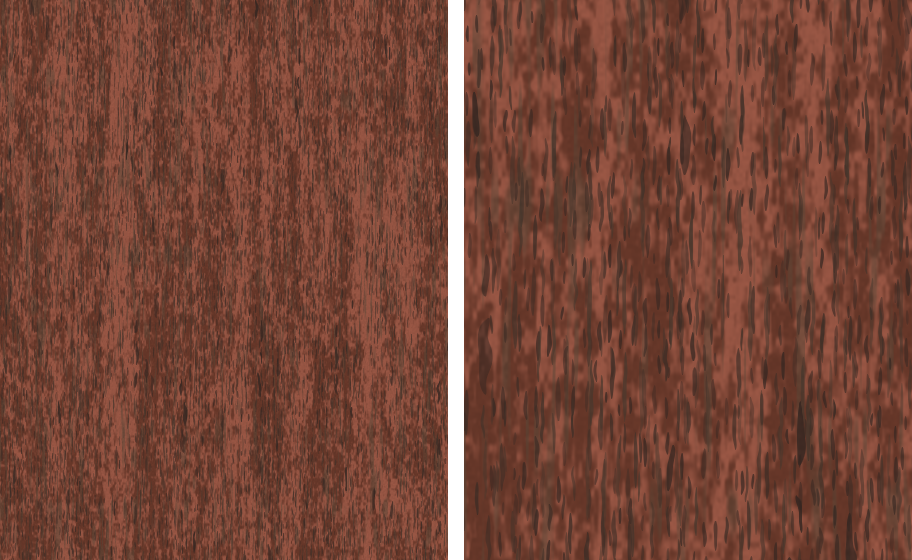
Left, the full canvas; right, a detail of the centre.
Write a Shadertoy shader that draws this texture.

```glsl
const vec3 LIGHT_WOOD = vec3(0.588, 0.332, 0.262);
const vec3 DARK_WOOD = vec3(0.395, 0.212, 0.157);
const vec3 GREY_FIBRE = vec3(0.345, 0.275, 0.215);
const vec3 PORE = vec3(0.205, 0.150, 0.130);

float hash(vec2 p) {
    return fract(sin(dot(p, vec2(127.1, 311.7))) * 43758.5453);
}

float noise(vec2 p) {
    vec2 i = floor(p), f = fract(p);
    f = f * f * (3.0 - 2.0 * f);
    float low = mix(hash(i), hash(i + vec2(1, 0)), f.x);
    float high = mix(hash(i + vec2(0, 1)), hash(i + vec2(1, 1)), f.x);
    return mix(low, high, f.y);
}

// Noise centred on zero, scaled separately across and along the grain
float grain(vec2 p, float across, float along) {
    return noise(p * vec2(across, along) + across) - 0.5;
}

float ribbon(float x, float centre, float halfWidth) {
    float d = (x - centre) / halfWidth;
    return exp(-d * d);
}

// Broad pale stripes running the full height
float paleStripes(vec2 p) {
    float x = p.x + 0.016 * grain(p, 3.0, 2.5);
    return ribbon(x, 0.208, 0.026) + 0.8 * ribbon(x, 0.423, 0.020)
         + ribbon(x, 0.645, 0.022) + 0.4 * ribbon(x, 0.110, 0.013);
}

// Paint-like mottle: 0 is dark wood, 1 is pale wood
float woodTone(vec2 p, float stripes) {
    float tone = 0.48 + 0.24 * stripes;
    tone += 0.45 * grain(p, 42.0, 3.5);
    tone += 0.55 * grain(p, 115.0, 17.0);
    tone += 0.60 * grain(p, 230.0, 65.0);
    tone += 0.55 * grain(p, 430.0, 190.0);
    return smoothstep(0.14, 0.80, tone);
}

// One tapered vertical dash per cell, in staggered columns
float pores(vec2 p, vec2 cell, float halfWidth, float density, float seed, float pixel) {
    p.x += seed * 0.0137;
    float column = floor(p.x / cell.x);
    p.y += cell.y * hash(vec2(column, seed));
    vec2 id = vec2(column, floor(p.y / cell.y));
    vec2 key = id + seed * 17.0;
    vec2 local = p - (id + 0.5) * cell;
    local.x -= (hash(key + 3.1) - 0.5) * (cell.x - 2.5 * halfWidth);
    float size = hash(key + 7.7);
    float t = abs(local.y) / (cell.y * mix(0.16, 0.48, size));
    float width = halfWidth * mix(0.55, 1.0, size) * sqrt(max(1.0 - t * t, 0.0));
    float cluster = noise(id * cell * vec2(32.0, 6.0) + seed);
    float present = step(hash(key), density * (0.3 + 1.4 * cluster));
    float edge = clamp((width - abs(local.x)) / pixel + 0.5, 0.0, 1.0);
    return present * edge * step(t, 1.0) * mix(0.45, 1.0, hash(key + 5.3));
}

void mainImage(out vec4 fragColor, in vec2 fragCoord) {
    float pixel = 1.0 / iResolution.y;
    vec2 p = fragCoord * pixel;
    p.x += 0.004 * grain(p, 12.0, 5.0);

    // Mottled ground
    float stripes = paleStripes(p);
    vec3 color = mix(DARK_WOOD, LIGHT_WOOD, woodTone(p, stripes));

    // Faint greyish fibres
    float fibre = grain(p, 380.0, 22.0) + 0.5 * grain(p, 60.0, 6.0);
    color = mix(color, GREY_FIBRE, 0.50 * smoothstep(0.12, 0.42, fibre));

    // Fine pores in several lengths, sparser on the pale stripes
    vec2 ragged = p + vec2(0.0016 * grain(p, 150.0, 130.0), 0.0);
    float density = 0.52 * (1.0 - 0.45 * min(stripes, 1.0));
    for (int i = 0; i < 4; i++) {
        float k = float(i);
        vec2 cell = vec2(0.0070 + 0.0011 * k, 0.021 + 0.011 * k);
        float dash = pores(ragged, cell, 0.0013, density, k + 1.0, pixel);
        vec3 ink = mix(PORE, GREY_FIBRE, 0.18 * k);
        color = mix(color, ink, 0.75 * dash);
    }

    // Few wide, ragged dark pores
    vec2 rough = p + vec2(0.005 * grain(p, 170.0, 75.0), 0.0);
    float blot = pores(rough, vec2(0.017, 0.048), 0.0027, density * 0.34, 9.0, pixel);
    color = mix(color, PORE, 0.85 * blot);

    // Fine surface grit
    color *= 1.0 + 0.07 * grain(p, 512.0, 400.0);
    fragColor = vec4(color, 1.0);
}
```
